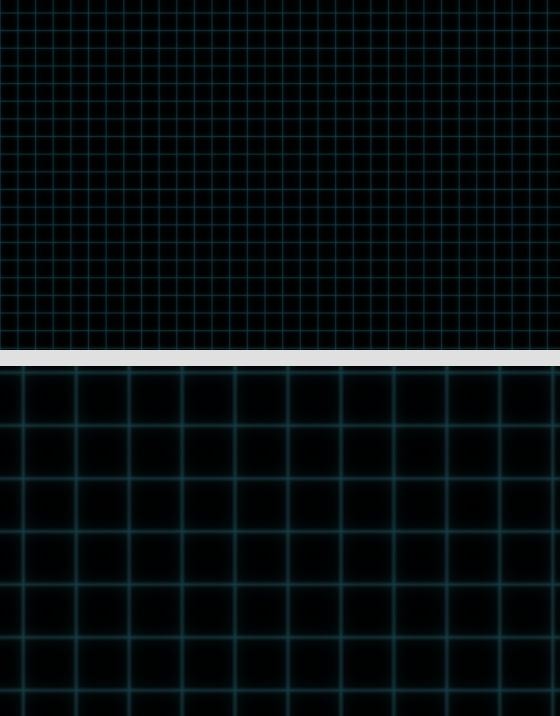
Top, the full canvas; bottom, a detail of the centre.
Write a Shadertoy shader that draws this pattern.

```glsl
// Dark grid of thin teal lines, each with a soft glow that fades into black.
// Square cells are sized from the canvas height; the distance to the nearest
// line on each axis drives both the soft core and the halo.

// Distance to the nearest vertical (x) and horizontal (y) line, in cells.
vec2 gridDistance(vec2 cell) {
    return abs(fract(cell + 0.5) - 0.5);
}

void mainImage(out vec4 fragColor, in vec2 fragCoord) {
    float cellsPerHeight = 19.83;
    float pixel = cellsPerHeight / iResolution.y;
    vec2 cell = fragCoord * pixel - vec2(0.015, 0.095);
    vec2 dist = gridDistance(cell);

    // Soft core, filtered a little wider than one pixel
    float blur = max(pixel, 0.05) * 1.3;
    vec2 core = clamp((0.033 - dist) / blur + 0.5, 0.0, 1.0);
    float line = max(core.x, core.y) + 0.15 * min(core.x, core.y);

    // Wide halo, summed over both directions
    vec2 halo = exp(-dist * 10.0);
    float glow = halo.x + halo.y;

    vec3 color = vec3(0.008, 0.062, 0.074) * glow
               + vec3(0.066, 0.105, 0.115) * line;
    fragColor = vec4(color, 1.0);
}
```
